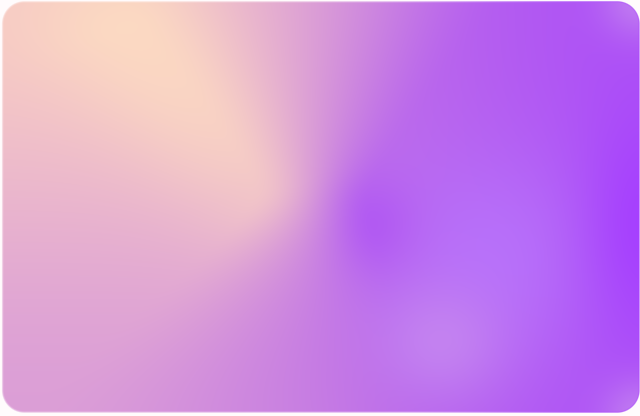
This background is drawn by a WebGL 1 fragment shader. Its source:

```glsl
precision highp float;
// Rounded card with a soft mesh gradient from peach and orchid to violet.
uniform vec2 u_resolution;

#define CORNER_RADIUS 0.054
#define RIM_WIDTH 0.005
#define RIM_STRENGTH 0.4
#define EDGE_SOFTNESS 0.002
#define SEAM_HEIGHT 0.53
#define SEAM_SPREAD 0.5
#define SEAM_MIN_WIDTH 0.07

const vec3 PAPER = vec3(1.0, 0.985, 0.99);
const vec3 BLUSH = vec3(0.965, 0.79, 0.77);
const vec3 ORCHID = vec3(0.86, 0.62, 0.84);
const vec3 PEACH = vec3(0.985, 0.85, 0.76);
const vec3 MAUVE = vec3(0.755, 0.45, 0.90);
const vec3 VIOLET = vec3(0.68, 0.32, 0.96);
const vec3 VIVID = vec3(0.645, 0.24, 1.0);
const vec3 LAVENDER = vec3(0.72, 0.45, 0.985);
const vec3 LILAC = vec3(0.775, 0.53, 0.94);

// Elliptical Gaussian falloff
float glow(vec2 p, vec2 center, vec2 radius) {
  vec2 d = (p - center) / radius;
  return exp(-dot(d, d));
}

// Soft streak that dims from its start a to its end b
float streak(vec2 p, vec2 a, vec2 b, float radius) {
  vec2 ab = b - a;
  float t = clamp(dot(p - a, ab) / dot(ab, ab), 0.0, 1.0);
  vec2 d = (p - a - ab * t) / radius;
  return exp(-dot(d, d)) * mix(1.0, 0.45, t);
}

float roundedBox(vec2 p, vec2 halfSize, float radius) {
  vec2 q = abs(p) - halfSize + radius;
  return length(max(q, 0.0)) + min(max(q.x, q.y), 0.0) - radius;
}

// Pink side: vertical fade with a peach streak
vec3 warmSide(vec2 uv) {
  vec3 color = mix(ORCHID, BLUSH, smoothstep(0.0, 1.0, uv.y));
  return mix(color, PEACH, streak(uv, vec2(0.2, 0.93), vec2(0.42, 0.56), 0.15));
}

// Purple side: horizontal fade with layered glows
vec3 coolSide(vec2 uv) {
  vec3 color = mix(MAUVE, VIOLET, smoothstep(0.42, 1.0, uv.x));
  color = mix(color, LAVENDER, 0.85 * glow(uv, vec2(0.77, 0.38), vec2(0.17, 0.26)));
  color = mix(color, LILAC, 0.8 * glow(uv, vec2(0.69, 0.18), vec2(0.10, 0.14)));
  color = mix(color, VIOLET, 0.7 * glow(uv, vec2(0.58, 0.46), vec2(0.07, 0.12)));
  color = mix(color, VIVID, 0.9 * glow(uv, vec2(1.01, 0.46), vec2(0.09, 0.28)));
  // Pale sheens in the two right corners
  vec2 folded = vec2(uv.x, abs(uv.y - 0.5));
  return mix(color, LILAC, 0.75 * glow(folded, vec2(1.0, 0.5), vec2(0.06, 0.09)));
}

void main() {
  vec2 uv = gl_FragCoord.xy / u_resolution;
  float aspect = u_resolution.x / u_resolution.y;

  // Seam between the sides: tight in the middle, wide at top and bottom
  float seamX = mix(0.37, 0.49, smoothstep(0.0, 0.6, uv.y));
  float rise = uv.y - SEAM_HEIGHT;
  float seamWidth = SEAM_MIN_WIDTH + SEAM_SPREAD * sqrt(rise * rise + 0.0025);
  float side = smoothstep(seamX - seamWidth, seamX + seamWidth, uv.x);
  vec3 color = mix(warmSide(uv), coolSide(uv), side);

  // Card outline, in units of the canvas height
  vec2 low = vec2(0.005, 0.008);
  vec2 high = vec2(aspect - 0.001, 0.997);
  vec2 p = uv * vec2(aspect, 1.0) - 0.5 * (low + high);
  float dist = roundedBox(p, 0.5 * (high - low), CORNER_RADIUS);

  // Thin rim, pale on the left and vivid on the right
  vec3 rimColor = mix(PAPER, VIVID, smoothstep(0.6, 1.0, uv.x));
  float rim = smoothstep(-RIM_WIDTH, 0.0, dist);
  color = mix(color, rimColor, RIM_STRENGTH * rim);

  float soft = max(EDGE_SOFTNESS, 0.75 / u_resolution.y);
  color = mix(color, PAPER, smoothstep(-soft, soft, dist));
  gl_FragColor = vec4(color, 1.0);
}
```
